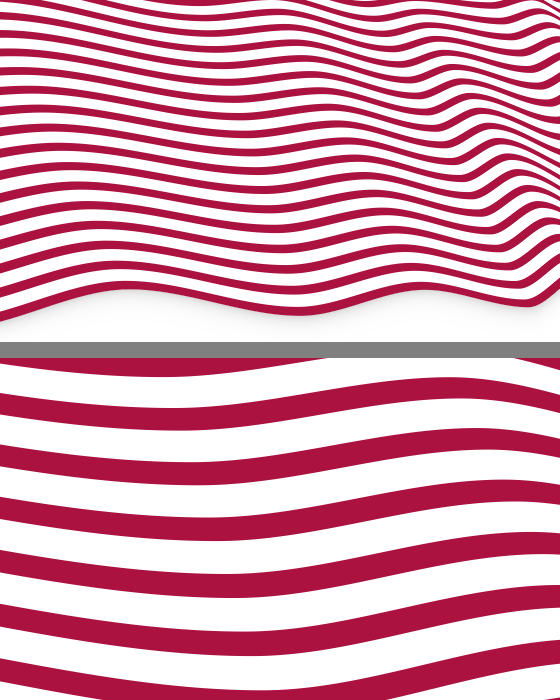
Top, the full canvas; bottom, a detail of the centre.
Reproduce this background procedurally as a Shadertoy shader.

```glsl
// Crest or trough of a stripe: drifts quadratically with the stripe index
vec2 bend(vec2 start, vec2 drift, vec2 curl, float n) {
    return start + n * (drift + n * curl);
}

// Height, measured downward, of stripe line n at position x
float waveHeight(float x, float n) {
    vec2 k[9];
    k[0] = bend(vec2(-70.0, 445.0), vec2(-13.0, -30.0), vec2(0.0), n);
    k[1] = bend(vec2(175.0, 391.0), vec2(-13.3, -27.8), vec2(0.0, 0.1), n);
    k[2] = bend(vec2(410.0, 427.0), vec2(-8.1, -29.3), vec2(0.0, 0.26), n);
    k[3] = bend(vec2(580.0, 392.0), vec2(-13.5, -26.2), vec2(0.07, 0.17), n);
    k[4] = bend(vec2(722.0, 416.0), vec2(-13.2, -25.5), vec2(0.06, 0.15), n);
    k[5] = bend(vec2(800.0, 372.0), vec2(-15.5, -23.5), vec2(0.14, 0.15), n);
    k[6] = bend(vec2(930.0, 450.0), vec2(-16.0, -28.0), vec2(0.1, 0.19), n);
    k[7] = bend(vec2(1000.0, 380.0), vec2(-17.0, -24.0), vec2(0.1, 0.15), n);
    k[8] = bend(vec2(1150.0, 450.0), vec2(-22.0, -26.0), vec2(0.1, 0.12), n);

    // Ease from each bend to the next
    float y = k[0].y;
    for (int i = 0; i < 8; i++)
        y += (k[i + 1].y - k[i].y) * smoothstep(k[i].x, k[i + 1].x, x);
    return y;
}

// Share of the pixel lying below a line
float below(float y, float line, float pixel) {
    return clamp((y - line) / pixel + 0.5, 0.0, 1.0);
}

void mainImage(out vec4 fragColor, in vec2 fragCoord) {
    // The canvas is 768 units wide, with y running down from the top
    float pixel = 768.0 / iResolution.x;
    vec2 p = vec2(fragCoord.x, iResolution.y - fragCoord.y) * pixel;

    // Soft shadow under the lowest stripe
    float drop = max(p.y - waveHeight(p.x, -0.21), 0.0);
    vec3 color = vec3(1.0 - 0.15 * exp(-drop / 10.0) * step(0.001, drop));

    // Stripes, each thinning where its neighbours crowd together
    float ink = 0.0;
    for (int i = 0; i < 23; i++) {
        float n = float(i);
        ink += below(p.y, waveHeight(p.x, n + 0.21), pixel)
             - below(p.y, waveHeight(p.x, n - 0.21), pixel);
    }
    color = mix(color, vec3(0.67, 0.07, 0.25), clamp(ink, 0.0, 1.0));
    fragColor = vec4(color, 1.0);
}
```
